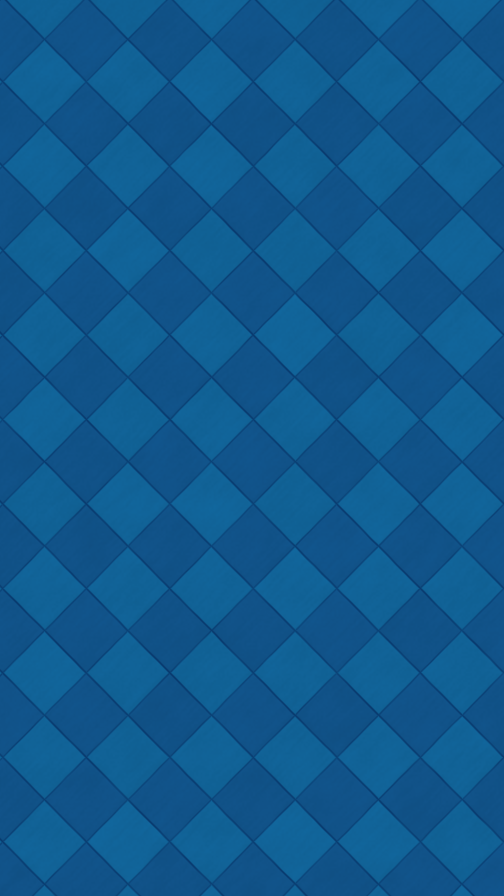
A WebGL 2 fragment shader for this pattern:

```glsl
#version 300 es
precision highp float;
// Blue checkerboard of diamond tiles with thin dark seams and faint wear.

uniform vec2 u_resolution;
out vec4 fragColor;

const float PI = 3.14159265;
const vec2 PERIOD = vec2(0.1657, 0.1676);  // repeat size, in canvas widths
const vec2 CENTER = vec2(0.4198, 0.7778);  // middle of one light tile
const float TILE = 0.1178;                 // side of a tile

const vec3 LIGHT_BLUE = vec3(0.065, 0.385, 0.590);
const vec3 DARK_BLUE = vec3(0.065, 0.322, 0.533);
const vec3 SEAM_BLUE = vec3(0.030, 0.215, 0.420);

float hash(vec2 p) {
    vec3 q = fract(vec3(p.xyx) * 0.1031);
    q += dot(q, q.yzx + 33.33);
    return fract((q.x + q.y) * q.z);
}

float noise(vec2 p) {
    vec2 i = floor(p);
    vec2 f = fract(p);
    f = f * f * (3.0 - 2.0 * f);
    float low = mix(hash(i), hash(i + vec2(1.0, 0.0)), f.x);
    float high = mix(hash(i + vec2(0.0, 1.0)), hash(i + 1.0), f.x);
    return mix(low, high, f.y);
}

// Signed distance to the nearest seam along one tile axis.
float seamDistance(float t) {
    return (fract(t) - 0.5 - sign(fract(t) - 0.5) * 0.0) * TILE;
}

// Soft square wave: +1 on even tiles, -1 on odd tiles.
float parity(float t, float pixel) {
    return clamp(cos(PI * t) * TILE / (PI * 0.6 * pixel), -1.0, 1.0);
}

// Coverage of a seam of the given half width.
float seam(float d, float halfWidth, float pixel) {
    float soft = 0.6 * pixel + 0.0006;
    return 1.0 - smoothstep(halfWidth - soft, halfWidth + soft, abs(d));
}

void main() {
    float pixel = 1.0 / u_resolution.x;
    vec2 uv = gl_FragCoord.xy * pixel;

    // Diagonal tile axes, with a slight hand-cut wobble
    vec2 p = (uv - CENTER) / PERIOD;
    vec2 t = vec2(p.x + p.y, p.x - p.y);
    t += 0.010 * (vec2(noise(uv * 38.0), noise(uv * 38.0 + 71.0)) - 0.5);
    vec2 id = floor(t + 0.5);
    vec2 d = vec2(seamDistance(t.x), seamDistance(t.y));

    // Alternating tiles, each with a small change in tone
    float checker = 0.5 + 0.5 * parity(t.x, pixel) * parity(t.y, pixel);
    vec3 color = mix(DARK_BLUE, LIGHT_BLUE, checker);
    color *= 1.0 + 0.025 * (hash(id + 40.0) - 0.5);

    // Cloudy mottling, diagonal scuffs and fine grain
    float clouds = noise(uv * 22.0) - 0.5;
    float scuffs = noise(t * vec2(3.0, 20.0) + 200.0) - 0.5;
    float grain = noise(uv * 230.0) - 0.5;
    color *= 1.0 + 0.030 * clouds + 0.025 * scuffs + 0.020 * grain;

    // Faint bevel: shade on one side of each seam, sheen on the other
    vec2 shade = exp(-abs(d) / 0.004) * sign(d);
    color *= 1.0 + 0.025 * (shade.y - shade.x);

    // Seams of uneven strength, the falling ones heavier
    float wear = mix(0.65, 1.0, noise(uv * 30.0 + 120.0));
    float falling = seam(d.x, 0.0018, pixel) * 0.95;
    float rising = seam(d.y, 0.0015, pixel) * 0.75;
    color = mix(color, SEAM_BLUE, max(falling, rising) * wear);

    fragColor = vec4(color, 1.0);
}
```
